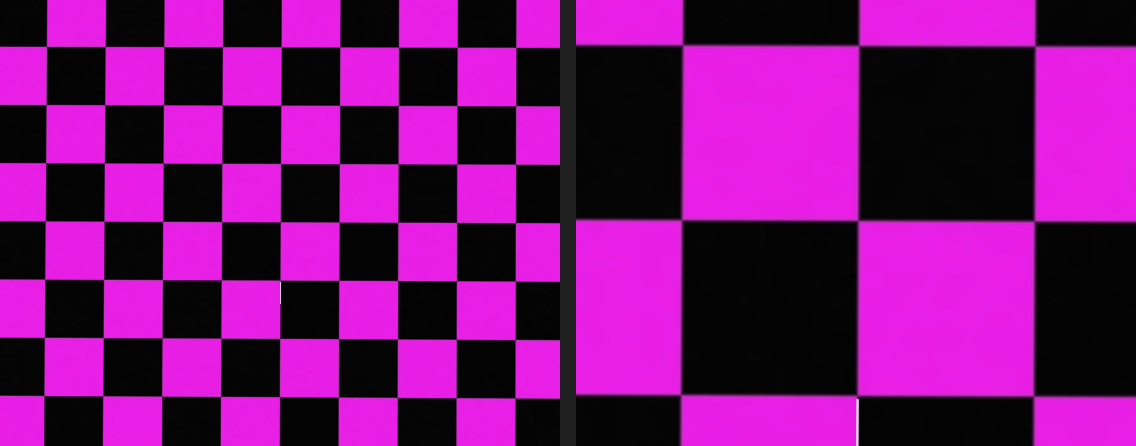
Left, the full canvas; right, a detail of the centre.
This pattern is drawn by a WebGL 2 fragment shader. Its source:

```glsl
#version 300 es
precision highp float;
// Magenta and black checkerboard, seen very slightly out of square.
// Bilinear grid lines give cell coordinates; the signed distance to the nearest
// cell edge blends the two colours through a soft, faintly pale seam.

uniform vec2 u_resolution;
out vec4 fragColor;

const vec3 MAGENTA = vec3(0.910, 0.120, 0.900);
const vec3 BLACK = vec3(0.016, 0.016, 0.016);
const vec3 SLIVER = vec3(0.90, 0.82, 0.90);

// Grid as fractions of the canvas, measured from the top left
const vec2 FIRST_LINE = vec2(0.0846, 0.1050);   // first line across and down
const vec2 FIRST_SKEW = vec2(-0.0059, 0.0024);  // its drift along the canvas
const vec2 PITCH = vec2(0.1047, 0.1304);        // cell size
const vec2 PITCH_SKEW = vec2(0.0005, 0.0007);   // growth of the cell size

const float EDGE_SOFTNESS = 0.0021;  // half width of the blend, in canvas widths
const float SEAM_TINT = 0.10;        // extra green on the blended edge
const float GRAIN = 0.008;           // strength of the mottling
const float GRAIN_SCALE = 90.0;      // mottles across the canvas
const float CELL_VARIATION = 0.006;  // shade change between cells

// Pale flaw on one vertical line: column line, first row, length in cells
const vec3 FLAW = vec3(4.0, 4.02, 0.38);
const float FLAW_HALF_WIDTH = 0.0007;

float hash(vec2 p) {
    return fract(sin(dot(p, vec2(127.1, 311.7))) * 43758.5453);
}

float valueNoise(vec2 p) {
    vec2 i = floor(p);
    vec2 f = fract(p);
    f = f * f * (3.0 - 2.0 * f);
    float low = mix(hash(i), hash(i + vec2(1.0, 0.0)), f.x);
    float high = mix(hash(i + vec2(0.0, 1.0)), hash(i + vec2(1.0, 1.0)), f.x);
    return mix(low, high, f.y);
}

void main() {
    vec2 uv = gl_FragCoord.xy / u_resolution;
    uv.y = 1.0 - uv.y;
    float aspect = u_resolution.y / u_resolution.x;
    float pixel = 1.0 / u_resolution.x;

    // Cell coordinates on the skewed grid
    vec2 pitch = PITCH + PITCH_SKEW * uv.yx;
    vec2 grid = (uv - FIRST_LINE - FIRST_SKEW * uv.yx) / pitch;
    vec2 cell = floor(grid);
    vec2 cellSize = pitch * vec2(1.0, aspect);

    // Distance to the nearest edge, positive inside magenta cells
    vec2 toLine = abs(grid - round(grid)) * cellSize;
    float side = mod(cell.x + cell.y, 2.0) * 2.0 - 1.0;
    float dist = side * min(toLine.x, toLine.y);

    // Blend with a pale seam on the magenta side
    float softness = max(EDGE_SOFTNESS, 0.75 * pixel);
    float paint = smoothstep(-softness, softness, dist);
    vec3 color = mix(BLACK, MAGENTA, paint);
    color.g += SEAM_TINT * smoothstep(0.2, 0.75, paint) * (1.0 - smoothstep(0.85, 1.0, paint));

    // Slight mottling and shade change between cells
    float mottle = valueNoise(uv * vec2(1.0, aspect) * GRAIN_SCALE) - 0.5;
    color += GRAIN * mottle + CELL_VARIATION * (hash(cell) - 0.5);

    // Flaw
    float flawX = abs(grid.x - FLAW.x) * cellSize.x;
    float flawY = (abs(grid.y - FLAW.y - 0.5 * FLAW.z) - 0.5 * FLAW.z) * cellSize.y;
    float flawDist = max(flawX - FLAW_HALF_WIDTH, flawY);
    float flaw = 1.0 - smoothstep(-0.5 * pixel, 0.5 * pixel, flawDist);
    color = mix(color, SLIVER, flaw);

    fragColor = vec4(clamp(color, 0.0, 1.0), 1.0);
}
```
